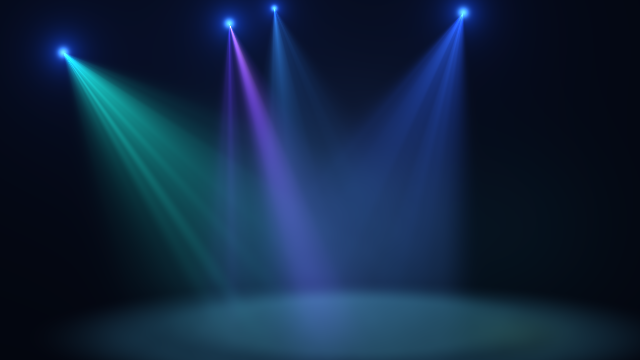
This background is drawn by a Shadertoy shader. Its source:

```glsl
// Four coloured stage spotlights shining through haze onto an oval floor pool.

float hash(float n) { return fract(sin(n * 127.1) * 43758.5453); }

float noise1(float x) {
    float cell = floor(x), f = fract(x);
    return mix(hash(cell), hash(cell + 1.0), f * f * (3.0 - 2.0 * f));
}

float hash2(vec2 p) { return fract(sin(dot(p, vec2(127.1, 311.7))) * 43758.5453); }

float noise2(vec2 p) {
    vec2 cell = floor(p), f = fract(p);
    f = f * f * (3.0 - 2.0 * f);
    return mix(mix(hash2(cell), hash2(cell + vec2(1, 0)), f.x),
               mix(hash2(cell + vec2(0, 1)), hash2(cell + vec2(1, 1)), f.x), f.y);
}

float smoke(vec2 p) {
    float sum = 0.0, weight = 0.5;
    for (int i = 0; i < 4; i++) {
        sum += weight * noise2(p);
        p = p * 2.03 + 7.3;
        weight *= 0.5;
    }
    return sum;
}

// Soft oval blob, 1 at its centre
float blob(vec2 p, vec2 centre, vec2 radius) {
    vec2 q = (p - centre) / radius;
    return exp(-dot(q, q));
}

// Cone of light; angle is measured from straight down, positive to the right
float beam(vec2 p, vec2 lamp, float angle, float halfWidth, float hardness, float reach) {
    vec2 d = p - lamp;
    float a = atan(d.x, -d.y + 1e-5);
    float profile = exp(-pow(abs(a - angle) / halfWidth, hardness));
    float streaks = mix(0.82, 1.12, noise1(a * 24.0 + lamp.x * 31.0));
    float floorFade = smoothstep(-0.05, 0.26, p.y);
    return profile * streaks * exp(-length(d) / reach) * floorFade;
}

// Lit oval on the floor with a feathered rim
float pool(vec2 p, vec2 centre, vec2 radius, float feather) {
    return 1.0 - smoothstep(1.0 - feather, 1.0 + feather, length((p - centre) / radius));
}

// Small bright lens with a blue halo
vec3 lampGlow(vec2 p, vec2 lamp, float size) {
    float r = length(p - lamp) / size;
    return vec3(0.05, 0.22, 0.75) * exp(-r * 1.5)
         + vec3(0.35, 0.65, 0.65) * exp(-r * r * 12.0)
         + vec3(0.01, 0.03, 0.11) * exp(-r * 0.4);
}

vec3 screenBlend(vec3 base, vec3 light) {
    return base + light * (1.0 - clamp(base, 0.0, 1.0));
}

void mainImage(out vec4 fragColor, in vec2 fragCoord) {
    vec2 p = fragCoord / iResolution.y;
    p.x += 0.5 * (16.0 / 9.0 - iResolution.x / iResolution.y);

    vec2 greenLamp = vec2(0.176, 0.854);
    vec2 violetLamp = vec2(0.637, 0.935);
    vec2 tealLamp = vec2(0.762, 0.977);
    vec2 blueLamp = vec2(1.287, 0.965);

    // Dark room
    vec3 color = vec3(0.012, 0.023, 0.058);
    color += vec3(0.012, 0.026, 0.062) * blob(p, vec2(0.70, 0.85), vec2(0.9, 0.5));
    color += vec3(0.008, 0.040, 0.045) * blob(p, vec2(1.38, 0.36), vec2(0.32, 0.25));

    // Haze, cut off by the right side of the blue cone
    float wisps = 0.8 + 0.4 * smoke(p * 4.0);
    float cut = 1.0 - smoothstep(1.22, 1.33, p.x);
    color += vec3(0.082, 0.130, 0.220) * wisps * cut * blob(p, vec2(0.98, 0.38), vec2(0.36, 0.32));
    color += vec3(0.015, 0.050, 0.060) * wisps * blob(p, vec2(0.68, 0.34), vec2(0.2, 0.28));

    // Green cone
    vec3 green = vec3(0.07, 0.95, 0.84);
    color = screenBlend(color, green * 0.55 * beam(p, greenLamp, 0.73, 0.43, 4.0, 0.35));
    color = screenBlend(color, green * 0.88 * beam(p, greenLamp, 0.78, 0.20, 2.0, 0.33));
    color = screenBlend(color, green * 0.42 * beam(p, greenLamp, 0.58, 0.08, 2.0, 0.42));

    // Teal and blue cone
    vec3 teal = vec3(0.14, 0.42, 0.82);
    color = screenBlend(color, teal * 0.42 * beam(p, tealLamp, 0.24, 0.32, 4.0, 0.30));
    color = screenBlend(color, teal * 0.75 * beam(p, tealLamp, 0.08, 0.13, 2.0, 0.24));

    // Blue cone
    vec3 blue = vec3(0.13, 0.31, 0.98);
    color = screenBlend(color, blue * 0.58 * beam(p, blueLamp, -0.37, 0.38, 6.0, 0.33));
    color = screenBlend(color, blue * 0.60 * beam(p, blueLamp, -0.48, 0.14, 2.0, 0.23));
    color = screenBlend(color, blue * 0.55 * beam(p, blueLamp, -0.22, 0.12, 2.0, 0.25));

    // Violet cone: main shaft, wide skirt and left shaft
    vec3 violet = vec3(0.36, 0.17, 0.95);
    color = screenBlend(color, violet * 0.92 * beam(p, violetLamp, 0.30, 0.105, 2.0, 0.58));
    color = screenBlend(color, violet * 0.24 * beam(p, violetLamp, 0.36, 0.19, 4.0, 0.60));
    color = screenBlend(color, violet * 0.60 * beam(p, violetLamp, 0.01, 0.095, 2.0, 0.42));
    color += vec3(0.50, 0.30, 0.12) * beam(p, violetLamp, 0.33, 0.12, 2.0, 0.12);

    // Floor pool
    float wide = pool(p, vec2(0.99, 0.06), vec2(0.74, 0.13), 0.25);
    float inner = pool(p, vec2(0.99, 0.095), vec2(0.46, 0.09), 0.25);
    color = screenBlend(color, vec3(0.065, 0.165, 0.210) * wide * wisps);
    color = screenBlend(color, vec3(0.040, 0.095, 0.105) * inner);
    color += vec3(0.03, 0.04, 0.0) * blob(p, vec2(1.45, 0.07), vec2(0.14, 0.06));
    color += vec3(0.03, 0.03, 0.08) * blob(p, vec2(0.88, 0.10), vec2(0.10, 0.14));

    // Lamps
    color += lampGlow(p, greenLamp, 0.050) + lampGlow(p, violetLamp, 0.045);
    color += lampGlow(p, tealLamp, 0.028) + lampGlow(p, blueLamp, 0.050);

    fragColor = vec4(clamp(color, 0.0, 1.0), 1.0);
}
```
